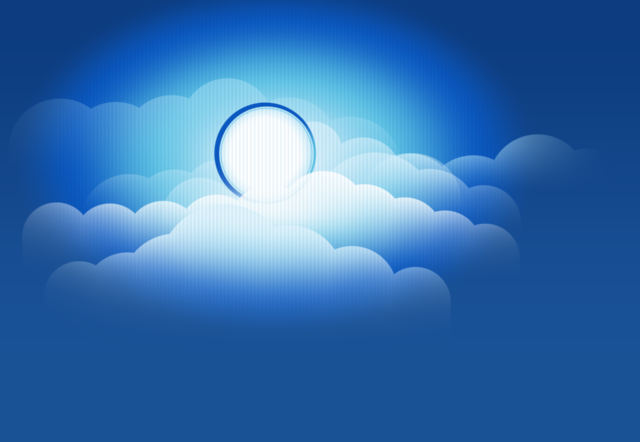
Reproduce this background procedurally as a Shadertoy shader.

```glsl
// A glowing glass disc among layered clouds on a deep blue sky.
// Each cloud bank is two arms of round puffs stepping down from a peak;
// elliptical glows light the sky and clouds, and fine stripes cover them.

#define GLOW_CENTER vec2(0.623, 0.642)
#define GLOW_RADII vec2(0.604, 0.406)
#define CLOUD_LIGHT_CENTER vec2(0.642, 0.613)
#define CLOUD_LIGHT_RADII vec2(0.755, 0.49)
#define DISC_CENTER vec2(0.6, 0.653)
#define DISC_RADIUS 0.115
#define ARM_SAG 0.026
#define STRIPES_PER_HEIGHT 118.0
#define STRIPE_DEPTH 0.05

const vec3 SKY_LOW = vec3(0.10, 0.32, 0.59);
const vec3 SKY_HIGH = vec3(0.05, 0.235, 0.50);
const vec3 DEEP_BLUE = vec3(0.04, 0.35, 0.76);
const vec3 CYAN = vec3(0.37, 0.77, 0.90);
const vec3 PALE = vec3(0.89, 0.96, 0.99);
const vec3 CLOUD_BLUE = vec3(0.72, 0.90, 0.97);

// 1 at the center of an ellipse, 0 on its rim and beyond
float ellipseGlow(vec2 p, vec2 center, vec2 radii) {
    return max(0.0, 1.0 - length((p - center) / radii));
}

// Smooth coverage of a shape from its signed distance
float inside(float dist) {
    float pixel = 1.0 / iResolution.y;
    return 1.0 - smoothstep(-pixel, pixel, dist);
}

vec3 skyColor(vec2 p) {
    float glow = ellipseGlow(p, GLOW_CENTER, GLOW_RADII);
    vec3 color = mix(SKY_LOW, SKY_HIGH, smoothstep(0.2, 1.0, p.y));
    color = mix(color, DEEP_BLUE, smoothstep(0.0, 0.27, glow));
    color = mix(color, CYAN, smoothstep(0.2, 0.6, glow));
    return mix(color, PALE, smoothstep(0.5, 0.95, glow));
}

// Opacity of a bank; counts are puffs per arm, radii run from peak to ends
float cloudBank(vec2 p, vec2 left, vec2 peak, vec2 right,
                vec2 counts, vec2 radii, float bottom) {
    float dist = 10.0;
    for (int i = -5; i <= 5; i++) {
        float stepIndex = abs(float(i));
        float count = i < 0 ? counts.x : counts.y;
        if (stepIndex > count) continue;
        float t = stepIndex / count;
        vec2 top = mix(peak, i < 0 ? left : right, t);
        if (i < 0) top.y -= ARM_SAG * 4.0 * t * (1.0 - t);
        float radius = mix(radii.x, radii.y, t);
        vec2 q = p - top + vec2(0.0, radius);
        q.y = max(q.y, 0.0);               // extend each puff downward
        dist = min(dist, length(q) - radius);
    }
    float light = smoothstep(0.0, 0.6,
        ellipseGlow(p, CLOUD_LIGHT_CENTER, CLOUD_LIGHT_RADII));
    float fade = smoothstep(bottom, peak.y, p.y);
    float crest = mix(0.78, 1.0, exp(min(dist, 0.0) * 25.0));
    return inside(dist) * light * fade * crest;
}

// Glass disc with a ring that is thicker on the left
vec3 addDisc(vec3 color, vec2 p) {
    vec2 q = p - DISC_CENTER;
    float outer = length(q) - DISC_RADIUS;
    float inner = length(q - vec2(0.003, -0.001)) - DISC_RADIUS * 0.93;
    vec3 ring = mix(DEEP_BLUE, CYAN, smoothstep(0.0, 0.11, q.x - q.y));
    vec3 glass = mix(vec3(1.0), CLOUD_BLUE,
        smoothstep(0.65, 1.05, length(q) / DISC_RADIUS));
    vec2 beam = abs(q - vec2(0.0, 0.063)) - vec2(0.005, 0.022);
    glass = mix(glass, vec3(1.0), inside(max(beam.x, beam.y)));
    color = mix(color, ring, inside(outer));
    color = mix(color, glass, inside(inner));
    float innerLine = inside(abs(inner + 0.004) - 0.0012);
    return mix(color, CYAN, 0.55 * innerLine);
}

void mainImage(out vec4 fragColor, in vec2 fragCoord) {
    vec2 p = fragCoord / iResolution.y;
    vec3 color = skyColor(p);

    // Distant banks
    color = mix(color, CLOUD_BLUE, 0.48 * cloudBank(p, vec2(0.136, 0.777),
        vec2(0.515, 0.823), vec2(0.792, 0.736), vec2(3, 2), vec2(0.104, 0.117), 0.594));
    color = mix(color, CLOUD_BLUE, 0.9 * cloudBank(p, vec2(0.925, 0.653),
        vec2(1.217, 0.696), vec2(1.33, 0.664), vec2(2, 1), vec2(0.113, 0.11), 0.557));

    // Middle banks behind the disc
    color = mix(color, PALE, 0.65 * cloudBank(p, vec2(0.292, 0.606),
        vec2(0.708, 0.725), vec2(0.934, 0.653), vec2(4, 2), vec2(0.066, 0.11), 0.51));
    color = mix(color, PALE, 0.6 * cloudBank(p, vec2(0.453, 0.598),
        vec2(0.849, 0.655), vec2(1.094, 0.581), vec2(3, 2), vec2(0.14, 0.085), 0.462));

    color = addDisc(color, p);

    // Front banks and the white light between them
    color = mix(color, vec3(1.0), 0.96 * cloudBank(p, vec2(0.128, 0.542),
        vec2(0.732, 0.613), vec2(1.098, 0.494), vec2(5, 4), vec2(0.098, 0.078), 0.358));
    vec2 core = (p - vec2(0.6, 0.525)) / vec2(0.17, 0.055);
    color = mix(color, vec3(1.0), 0.75 * exp(-dot(core, core)));
    color = mix(color, PALE, 0.92 * cloudBank(p, vec2(0.179, 0.409),
        vec2(0.509, 0.538), vec2(0.94, 0.396), vec2(3, 3), vec2(0.15, 0.08), 0.198));

    // Fine vertical stripes, only where the scene is lit
    float lit = smoothstep(0.0, 0.3, ellipseGlow(p, GLOW_CENTER, GLOW_RADII));
    float stripe = 0.5 + 0.5 * cos(6.2832 * p.x * STRIPES_PER_HEIGHT);
    color *= 1.0 - STRIPE_DEPTH * lit * stripe * vec3(1.6, 0.9, 0.5);
    fragColor = vec4(clamp(color, 0.0, 1.0), 1.0);
}
```
